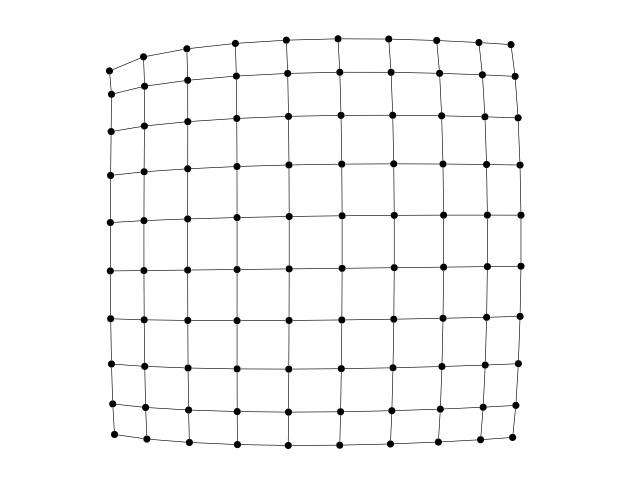
A Shadertoy shader for this pattern:

```glsl
// Ten by ten lattice of black dots joined by hairlines, bulging like a lens and creased at one corner.

// Lengths are fractions of the canvas height.
const float NODES = 10.0;
const float DOT_RADIUS = 0.0074;
const float LINE_WIDTH = 0.0013;
const vec3 PAPER = vec3(1.0);
const vec3 INK = vec3(0.0);

const vec2 CENTER = vec2(-0.0090, 0.0049);
const vec2 SPREAD = vec2(0.4970, 0.4930);
const vec2 BARREL = vec2(-0.0486, -0.0538);
const vec2 BARREL_RIM = vec2(-0.0205, -0.0161);
const vec2 CREASE = vec2(-0.0071, 0.0111);
const vec2 CREASE_FALLOFF = vec2(3.0, 9.0);

// Maps lattice coordinates in [-1, 1] to the canvas, y downward.
vec2 bend(vec2 g) {
    vec2 s = g * g;
    vec2 p = CENTER + g * (SPREAD + s * (BARREL + s * BARREL_RIM));

    // Columns lean inward towards the top and bottom.
    p.x += s.y * (-0.0052 - 0.0132 * g.x - 0.0009 * s.x + 0.0017 * g.y);

    // Rows arch, with a tilt that grows towards the top.
    float arch = 0.0028 - 0.0264 * g.y + 0.0038 * s.y;
    float tilt = 0.0125 * g.y - 0.0031 * s.y;
    p.y += arch * s.x * (1.13 - 0.13 * s.x);
    p.y += g.x * (tilt * (0.4 + 0.6 * s.x) - 0.0063);

    // Crease at the upper left corner.
    return p + CREASE * exp(-9.0 * (1.0 + g.y) - CREASE_FALLOFF * (1.0 + g.x));
}

// Inverts bend by relaxation, held inside the lattice.
vec2 unbend(vec2 p) {
    vec2 g = clamp((p - CENTER) / SPREAD, -1.0, 1.0);
    for (int i = 0; i < 6; i++) {
        g = clamp(g + (p - bend(g)) / 0.4, -1.0, 1.0);
    }
    return g;
}

vec2 nodePosition(vec2 id) {
    return bend(2.0 * id / (NODES - 1.0) - 1.0);
}

float segmentDistance(vec2 p, vec2 a, vec2 b) {
    vec2 ab = b - a;
    float t = clamp(dot(p - a, ab) / dot(ab, ab), 0.0, 1.0);
    return length(p - a - ab * t);
}

// Share of a pixel covered by a thin line at distance d.
float lineCoverage(float d, float pixel) {
    float halfWidth = 0.5 * LINE_WIDTH;
    float near = max(d - 0.5 * pixel, -halfWidth);
    float far = min(d + 0.5 * pixel, halfWidth);
    return clamp((far - near) / pixel, 0.0, 1.0);
}

void mainImage(out vec4 fragColor, in vec2 fragCoord) {
    float pixel = 1.0 / iResolution.y;
    vec2 p = (fragCoord - 0.5 * iResolution.xy) * pixel;
    p.y = -p.y;

    float last = NODES - 1.0;
    vec2 nearest = floor((unbend(p) * 0.5 + 0.5) * last + 0.5);
    float dotDist = 1.0;
    float lineDist = 1.0;

    // Nearby nodes and the links to their next neighbours.
    for (float j = -1.0; j <= 1.0; j++) {
        for (float i = -1.0; i <= 1.0; i++) {
            vec2 id = clamp(nearest + vec2(i, j), 0.0, last);
            vec2 node = nodePosition(id);
            dotDist = min(dotDist, length(p - node) - DOT_RADIUS);
            if (id.x < last) {
                vec2 side = nodePosition(id + vec2(1.0, 0.0));
                lineDist = min(lineDist, segmentDistance(p, node, side));
            }
            if (id.y < last) {
                vec2 below = nodePosition(id + vec2(0.0, 1.0));
                lineDist = min(lineDist, segmentDistance(p, node, below));
            }
        }
    }

    float dots = clamp(0.5 - dotDist / pixel, 0.0, 1.0);
    float ink = max(dots, lineCoverage(lineDist, pixel));
    fragColor = vec4(mix(PAPER, INK, ink), 1.0);
}
```
